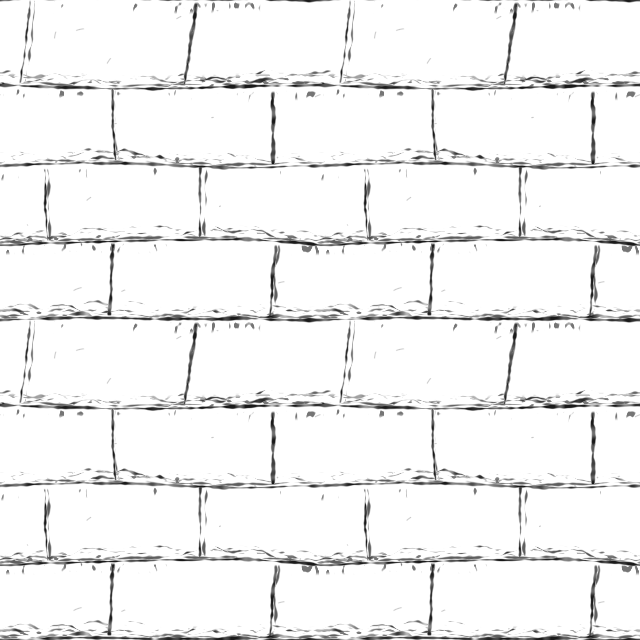
Give the GLSL for this texture map, as a three.js fragment shader.

```glsl
// Inked brick wall: 2 x 2 identical tiles, each with four hand-drawn courses of two bricks.
varying vec2 vUv;

const float TILES = 2.0;
const float SOFT = 0.003;
const float TAU = 6.28319;

vec2 hash2(vec2 p) {
  return fract(sin(vec2(dot(p, vec2(127.1, 311.7)), dot(p, vec2(269.5, 183.3)))) * 43758.5);
}

float corner(vec2 cell, vec2 offset, vec2 period) {
  float angle = TAU * hash2(mod(cell, period)).x;
  return dot(vec2(cos(angle), sin(angle)), offset);
}

// Gradient noise, roughly -1 to 1, wrapping at a whole period
float noise(vec2 p, vec2 period) {
  vec2 c = floor(p), f = fract(p);
  vec2 u = f * f * f * (f * (f * 6.0 - 15.0) + 10.0);
  vec2 e = vec2(1.0, 0.0);
  float low = mix(corner(c, f, period), corner(c + e, f - e, period), u.x);
  float high = mix(corner(c + e.yx, f - e.yx, period), corner(c + e.xx, f - e.xx, period), u.x);
  return 1.5 * mix(low, high, u.y);
}

// Noise along one axis of the tile, with a seed for a separate track
float track(float x, float freq, float seed) {
  return noise(vec2(x * freq, seed + 0.4), vec2(freq, 128.0));
}

float wrap(float d) { return d - floor(d + 0.5); }

float stroke(float d, float halfWidth) {
  return 1.0 - smoothstep(halfWidth - SOFT, halfWidth + SOFT, abs(d));
}

// Periodic piecewise-linear curve through four evenly spaced knots
float curve(float x, vec4 knots) {
  vec4 d = x - vec4(0.0, 0.25, 0.5, 0.75);
  d -= floor(d + 0.5);
  return dot(knots, max(vec4(0.0), 1.0 - 4.0 * abs(d)));
}

// Horizontal joint with a broken second strand
float bedJoint(float x, float d, float seed) {
  float width = 0.003 + 0.0035 * track(x, 15.0, seed) + 0.0025 * track(x, 43.0, seed + 1.0);
  float core = stroke(d, width) * (0.86 + 0.45 * track(x, 31.0, seed + 2.0));
  float lift = 0.009 + 0.005 * track(x, 11.0, seed + 3.0);
  float twinWidth = 0.006 * track(x, 19.0, seed + 4.0) + 0.002 * track(x, 53.0, seed + 5.0);
  return max(core, 0.7 * stroke(d - lift, twinWidth));
}

// Chipped strands and crumbs lying above a joint
float chips(vec2 p, float d, float amount, float peak, float seed) {
  float ink = 0.0, x = p.x;
  float density = amount + 0.0012 * cos(TAU * (x - peak));
  for (int i = 0; i < 3; i++) {
    float k = float(i), s = seed + 5.0 * k;
    float lift = 0.016 + 0.010 * k + 0.024 * track(x, 9.0 + k, s) + 0.004 * track(x, 37.0, s + 1.0);
    float width = density - 0.001 * k + 0.006 * track(x, 19.0 + 2.0 * k, s + 2.0)
      + 0.003 * track(x, 51.0, s + 4.0);
    float shade = 0.62 + 0.45 * track(x, 35.0, s + 3.0);
    ink = max(ink, stroke(d - lift, width) * shade);
  }
  float crumb = noise(p * vec2(37.0, 83.0), vec2(37.0, 83.0)) + 120.0 * density;
  float band = 1.0 - smoothstep(0.018, 0.045, d);
  ink = max(ink, 0.6 * band * smoothstep(0.42, 0.75, crumb));
  return ink * smoothstep(0.0, 0.006, d);
}

// Leaning vertical joint; ends holds its foot and head, twin the offset of a fainter side line
float perpend(vec2 p, float t, vec2 ends, float weight, float twin, float seed) {
  float wobble = 0.003 * track(p.y, 17.0, seed) + 0.0015 * track(p.y, 47.0, seed + 1.0);
  float d = wrap(p.x - mix(ends.x, ends.y, t) - wobble);
  float width = weight + 0.0025 * track(p.y, 23.0, seed + 2.0) + 0.002 * track(p.y, 59.0, seed + 5.0);
  float line = stroke(d, width) * (0.86 + 0.35 * track(p.y, 37.0, seed + 6.0));
  float side = d - twin * (0.8 + 0.4 * track(p.y, 17.0, seed + 3.0));
  line = max(line, 0.7 * stroke(side, 0.0015 + 0.006 * track(p.y, 25.0, seed + 4.0)));
  return line * smoothstep(0.02, 0.05, t) * (1.0 - smoothstep(0.94, 0.98, t));
}

// One course: bed knots, height, perpend ends, (weights, twin offsets), chip (amount, peak)
float course(vec2 p, vec4 bed, float height, vec4 ends, vec4 style, vec2 chip, float seed) {
  float y = p.y - curve(p.x, bed) - 0.003 * track(p.x, 9.0, seed);
  float t = fract(y) / height;
  float ink = bedJoint(p.x, wrap(y), seed + 1.0);
  ink = max(ink, chips(p, wrap(y), chip.x, chip.y, seed + 7.0));
  ink = max(ink, perpend(p, t, ends.xy, style.x, style.z, seed + 3.0));
  ink = max(ink, perpend(p, t, ends.zw, style.y, style.w, seed + 11.0));
  // Short nicks hanging below the upper joint
  float nick = noise(p * vec2(61.0, 29.0), vec2(61.0, 29.0)) + 0.6 * track(p.x, 9.0, seed + 4.0);
  float band = smoothstep(0.83, 0.89, t) * (1.0 - smoothstep(0.95, 0.98, t));
  return max(ink, 0.6 * band * smoothstep(0.6, 0.85, nick));
}

// Sparse scratches on the brick faces
float scratches(vec2 p) {
  float ink = 0.0;
  for (int i = 0; i < 18; i++) {
    vec2 place = hash2(vec2(float(i), 7.0)), form = hash2(vec2(float(i), 19.0));
    vec2 d = p - place;
    d -= floor(d + 0.5);
    float angle = 0.2 + 1.2 * form.x * form.x;
    vec2 dir = vec2(cos(angle), sin(angle));
    float along = dot(d, dir), across = dot(d, vec2(-dir.y, dir.x));
    float reach = mix(0.003, 0.02, form.y * form.y);
    float line = stroke(across + 6.0 * along * along, 0.001);
    ink = max(ink, 0.32 * line * (1.0 - smoothstep(0.6 * reach, reach, abs(along))));
  }
  return ink;
}

void main() {
  vec2 p = fract(vUv * TILES);
  float ink = scratches(p);
  ink = max(ink, course(p, vec4(0.0, 0.008, 0.003, 0.005), 0.241, vec4(0.342, 0.355, 0.841, 0.862),
    vec4(0.005, 0.004, 0.0, 0.012), vec2(0.0004, 0.1), 3.0));
  ink = max(ink, course(p, vec4(0.234, 0.242, 0.25, 0.253), 0.239, vec4(0.149, 0.138, 0.623, 0.626),
    vec4(0.001, 0.0025, 0.012, 0.02), vec2(0.0, 0.1), 27.0));
  ink = max(ink, course(p, vec4(0.482, 0.492, 0.484, 0.477), 0.244, vec4(0.359, 0.35, 0.854, 0.853),
    vec4(0.002, 0.0045, 0.01, 0.0), vec2(-0.0005, 0.45), 51.0));
  ink = max(ink, course(p, vec4(0.734, 0.727, 0.721, 0.729), 0.276, vec4(0.065, 0.095, 0.573, 0.617),
    vec4(0.002, 0.005, 0.018, 0.0), vec2(0.0006, 0.85), 75.0));
  gl_FragColor = vec4(vec3(mix(1.0, 0.1, clamp(ink, 0.0, 1.0))), 1.0);
}
```
